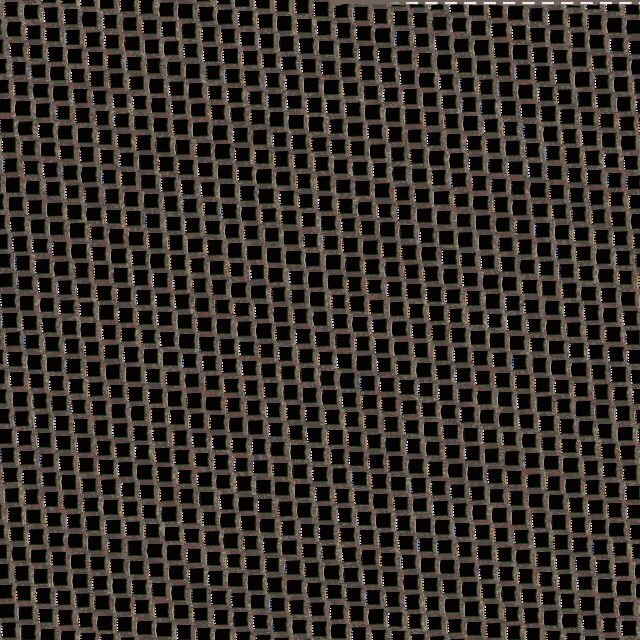
A Shadertoy shader for this texture:

```glsl
// Woven wire mesh: a slightly sheared lattice of dark, nearly square holes.
// Each lattice cell cuts one upright, jittered hole out of mottled wire, then adds
// a green fringe at its right and lower edges and a dotted glint at its left edge.

const float REPEATS = 33.0;              // cells along each canvas side
const float SHIFT = 4.0;                 // cells of drift across the canvas
const vec2 HOLE_OFFSET = vec2(0.53, 0.45);
const vec2 HOLE_HALF = vec2(0.365, 0.368);

const vec3 HOLE_BLACK = vec3(0.014, 0.006, 0.008);
const vec3 WIRE_DARK = vec3(0.31, 0.27, 0.25);
const vec3 WIRE_MID = vec3(0.44, 0.39, 0.355);
const vec3 WIRE_LIGHT = vec3(0.64, 0.60, 0.50);
const vec3 WIRE_RUST = vec3(0.46, 0.29, 0.27);
const vec3 FRINGE_GREEN = vec3(0.12, 0.29, 0.08);
const vec3 GLINT_PINK = vec3(0.95, 0.85, 0.96);
const vec3 GLINT_ORANGE = vec3(0.98, 0.68, 0.38);
const vec3 GLINT_BLUE = vec3(0.38, 0.58, 0.95);

float hash(vec2 p) {
    return fract(sin(dot(p, vec2(127.1, 311.7))) * 43758.5453);
}

float noise(vec2 p) {
    vec2 i = floor(p), f = fract(p);
    f = f * f * (3.0 - 2.0 * f);
    return mix(mix(hash(i), hash(i + vec2(1, 0)), f.x),
               mix(hash(i + vec2(0, 1)), hash(i + vec2(1, 1)), f.x), f.y);
}

// Smooth coverage of the interval from lo to hi by a pixel of width aa.
float band(float x, float lo, float hi, float aa) {
    return clamp((min(x + 0.5 * aa, hi) - max(x - 0.5 * aa, lo)) / aa, 0.0, 1.0);
}

float boxDistance(vec2 p, vec2 halfSize, float radius) {
    vec2 q = abs(p) - halfSize + radius;
    return length(max(q, 0.0)) + min(max(q.x, q.y), 0.0) - radius;
}

// Upright strands are lighter than the crossing ones; all are mottled.
vec3 wireColor(vec2 lattice, vec2 p, vec2 halfSize, float aa) {
    float grain = noise(lattice * 12.0);
    float patches = noise(lattice * 1.6 + 17.0);
    float upright = smoothstep(0.34, 0.42, abs(p.x));
    float tone = 0.3 * upright + 0.65 * grain + 0.25 * patches - 0.1;
    vec3 color = mix(WIRE_DARK, WIRE_MID, smoothstep(0.35, 0.65, tone));
    color = mix(color, WIRE_RUST, 0.5 * smoothstep(0.6, 0.85, noise(lattice * 3.1)));

    // Broken pale rim beside the left edge of the hole
    float rim = band(p.x, -halfSize.x - 0.07, -halfSize.x, aa);
    rim *= band(p.y, -0.3, 0.36, aa) * smoothstep(0.25, 0.5, noise(lattice * 4.0 + 9.0));
    float fleck = smoothstep(0.8, 0.95, tone);
    return mix(color, WIRE_LIGHT, max(0.9 * rim, 0.8 * fleck));
}

vec3 glintColor(float pick) {
    vec3 warm = mix(GLINT_PINK, GLINT_ORANGE, smoothstep(0.4, 0.5, pick));
    return mix(warm, GLINT_BLUE, step(0.92, pick));
}

vec3 holeColor(vec2 p, vec2 halfSize, vec2 cell, float aa) {
    float right = band(p.x, halfSize.x - 0.045, halfSize.x, aa);
    float lower = band(p.y, halfSize.y - 0.04, halfSize.y, aa);
    float green = max(right, lower) * mix(0.6, 1.0, hash(cell + 6.4));
    vec3 color = mix(HOLE_BLACK, FRINGE_GREEN, green);

    // Dotted glint, present on most holes and of varying length
    float dots = smoothstep(-0.6, 0.1, sin(p.y * 44.0 + 6.28 * hash(cell + 5.1)));
    float reach = mix(0.16, 0.34, hash(cell + 8.3));
    float left = band(p.x, -halfSize.x, 0.07 - halfSize.x, aa);
    float strength = smoothstep(0.2, 0.5, hash(cell + 2.7));
    float glint = left * dots * strength * band(p.y, -reach, 0.33, aa);
    return mix(color, glintColor(hash(cell + 11.9)), glint);
}

// Pale frayed hem along the right half of the top edge.
vec3 addHem(vec3 color, vec2 uv, float aa) {
    float depth = 1.0 - uv.y;
    float span = smoothstep(0.515, 0.525, uv.x);
    float hem = span * band(depth, -0.1, 0.006 + 0.003 * noise(uv.xx * 70.0), aa);
    float dash = smoothstep(-0.55, -0.25, sin(uv.x * REPEATS * 6.2832));
    dash *= smoothstep(0.6, 0.65, uv.x) * band(depth, 0.003, 0.0065, aa);
    color = mix(color, WIRE_MID, hem);
    return mix(color, vec3(0.95, 0.92, 0.93), dash);
}

void mainImage(out vec4 fragColor, in vec2 fragCoord) {
    vec2 uv = fragCoord / iResolution.xy;
    float pixel = 1.0 / iResolution.y;
    float aa = REPEATS * pixel;

    // Sheared lattice, counted rightward and downward
    vec2 down = vec2(uv.x, 1.0 - uv.y);
    vec2 lattice = REPEATS * down - SHIFT * down.yx - HOLE_OFFSET;
    vec2 cell = floor(lattice + 0.5);
    vec2 local = lattice - cell;

    // Holes stand upright, so the strands step from cell to cell
    vec2 p = local + SHIFT / REPEATS * local.yx;
    p += 0.06 * (vec2(hash(cell + 1.3), hash(cell + 4.9)) - 0.5);
    p.x += 0.02 * cos(p.y * 7.0);
    p.y += 0.02 * p.x;
    vec2 wobble = vec2(hash(cell), hash(cell + 3.7)) - 0.5;
    vec2 halfSize = HOLE_HALF + 0.05 * wobble;
    float dist = boxDistance(p, halfSize, 0.05);

    vec3 wire = wireColor(lattice, p, halfSize, 0.6 * aa);
    vec3 hole = holeColor(p, halfSize, cell, 0.6 * aa);
    vec3 color = mix(hole, wire, smoothstep(-0.3 * aa, 0.3 * aa, dist));
    fragColor = vec4(addHem(color, uv, pixel), 1.0);
}
```
